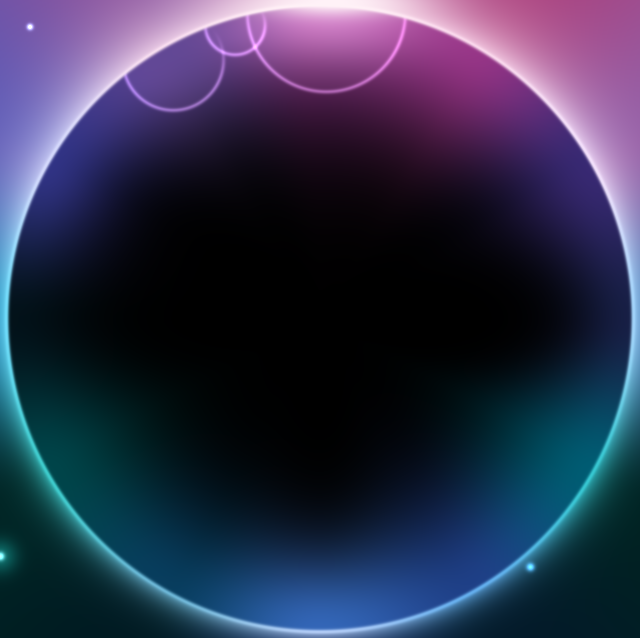
Reproduce this background procedurally as a Shadertoy shader.

```glsl
// Dark planet with a glowing rim, coloured haze around it, faint lens rings and sparse stars.

const vec2  PLANET_CENTER = vec2(0.0, 0.001);
const float PLANET_RADIUS = 0.491;
const float RIM_WIDTH     = 0.0035;
const vec2  FLARE_CENTER  = vec2(0.02, 0.497);
const vec3  FLARE_COLOR   = vec3(1.0, 0.95, 0.97);
const vec2  SHEEN_CENTER  = vec2(0.01, 0.48);
const vec3  SHEEN_COLOR   = vec3(0.30, 0.30, 0.27);
const vec3  RING_COLOR    = vec3(0.75, 0.55, 0.80);
const vec3  STAR_COLOR    = vec3(0.70, 0.88, 0.95);
const vec2  GLOW_STAR     = vec2(-0.501, -0.372);
const vec2  RIM_STAR      = vec2(0.330, -0.389);
const float STAR_CELLS    = 6.0;
const float STAR_CHANCE   = 0.22;
const float TAU           = 6.2831853;
const int   STEPS         = 12;

// Lens rings: centre and radius
const vec3 LENS_RINGS[3] = vec3[3](
    vec3(-0.230, 0.406, 0.079), vec3(0.010, 0.480, 0.124), vec3(-0.133, 0.461, 0.047));

// Palettes run counterclockwise from the right in equal angular steps.
// Inner light: colour, reach towards the centre
const vec4 INNER[12] = vec4[12](
    vec4(0.09, 0.12, 0.27, 0.10), vec4(0.22, 0.16, 0.45, 0.15),
    vec4(0.58, 0.20, 0.52, 0.18), vec4(0.50, 0.18, 0.49, 0.19),
    vec4(0.36, 0.26, 0.56, 0.16), vec4(0.19, 0.20, 0.52, 0.12),
    vec4(0.01, 0.07, 0.10, 0.13), vec4(0.00, 0.27, 0.29, 0.17),
    vec4(0.03, 0.24, 0.37, 0.16), vec4(0.20, 0.40, 0.72, 0.13),
    vec4(0.12, 0.25, 0.53, 0.17), vec4(0.00, 0.36, 0.45, 0.18));

// Outer haze: colour, strength of the rim line
const vec4 OUTER[12] = vec4[12](
    vec4(0.22, 0.42, 0.65, 0.9), vec4(0.58, 0.36, 0.64, 0.9),
    vec4(0.66, 0.24, 0.48, 0.8), vec4(0.80, 0.50, 0.70, 1.0),
    vec4(0.52, 0.30, 0.60, 0.8), vec4(0.36, 0.34, 0.70, 0.9),
    vec4(0.10, 0.48, 0.66, 0.9), vec4(0.00, 0.14, 0.14, 0.9),
    vec4(0.00, 0.10, 0.13, 0.8), vec4(0.04, 0.14, 0.34, 0.9),
    vec4(0.01, 0.10, 0.16, 0.9), vec4(0.00, 0.13, 0.13, 0.9));

// Rim halo: colour, spread away from the planet
const vec4 HALO[12] = vec4[12](
    vec4(0.65, 0.85, 1.00, 0.025), vec4(0.97, 0.90, 1.00, 0.035),
    vec4(1.00, 0.88, 0.95, 0.050), vec4(1.00, 0.94, 0.96, 0.070),
    vec4(1.00, 0.90, 0.96, 0.060), vec4(0.85, 0.87, 1.00, 0.045),
    vec4(0.45, 0.88, 1.00, 0.022), vec4(0.25, 0.82, 0.82, 0.022),
    vec4(0.45, 0.75, 0.88, 0.020), vec4(0.72, 0.82, 0.98, 0.018),
    vec4(0.40, 0.70, 0.95, 0.020), vec4(0.22, 0.80, 0.84, 0.025));

// Smooth cyclic lookup; turn is an angle in full turns
vec4 aroundRim(vec4 palette[12], float turn) {
    float t = fract(turn) * float(STEPS);
    int i = int(t) % STEPS;
    return mix(palette[i], palette[(i + 1) % STEPS], smoothstep(0.0, 1.0, fract(t)));
}

vec3 hash3(vec2 cell) {
    vec3 q = fract(cell.xyx * vec3(0.1031, 0.1030, 0.0973));
    q += dot(q, q.yxz + 33.33);
    return fract((q.xxy + q.yzz) * q.zyx);
}

float gaussian(float x, float width) {
    return exp(-x * x / (width * width));
}

// One jittered star in some of the grid cells
float starField(vec2 p) {
    vec2 cell = floor(p * STAR_CELLS);
    vec3 h = hash3(cell + 17.0);
    vec2 offset = fract(p * STAR_CELLS) - mix(vec2(0.2), vec2(0.8), h.xy);
    return step(h.z, STAR_CHANCE) * gaussian(length(offset) / STAR_CELLS, 0.0045);
}

float lensRings(vec2 p, float pixel) {
    float light = 0.0;
    for (int i = 0; i < 3; i++) {
        vec3 ring = LENS_RINGS[i];
        vec2 q = p - ring.xy;
        float edge = length(q) - ring.z;
        float fade = smoothstep(0.7, -0.6, q.y / ring.z);
        light += fade * 0.45 * gaussian(edge, 0.0025 + 0.5 * pixel);
        light += fade * 0.06 * smoothstep(pixel, -pixel, edge);
    }
    return light;
}

void mainImage(out vec4 fragColor, in vec2 fragCoord) {
    float pixel = 1.0 / iResolution.y;
    vec2 p = (fragCoord - 0.5 * iResolution.xy) * pixel;
    vec2 q = p - PLANET_CENTER;
    float dist = length(q) - PLANET_RADIUS;
    float turn = atan(q.y, q.x) / TAU;
    vec4 inner = aroundRim(INNER, turn);
    vec4 outer = aroundRim(OUTER, turn);
    vec4 halo = aroundRim(HALO, turn);

    // Planet: rim light fading to black, pale sheen and lens rings
    vec3 planet = inner.rgb * gaussian(dist, inner.a);
    planet += SHEEN_COLOR * gaussian(length((p - SHEEN_CENTER) * vec2(0.5, 1.0)), 0.075);
    planet += RING_COLOR * lensRings(p, pixel);

    // Sky: haze, halo and stars
    vec3 sky = mix(outer.rgb, halo.rgb, 0.85 * exp(-max(dist, 0.0) / halo.a));
    float glow = length(p - GLOW_STAR);
    sky += STAR_COLOR * (starField(p) + gaussian(glow, 0.006));
    sky += vec3(0.05, 0.30, 0.28) * gaussian(glow, 0.025);
    sky += vec3(0.35, 0.70, 0.95) * gaussian(length(p - RIM_STAR), 0.006);

    // Join both, then lay on the rim line and the top flare
    vec3 color = mix(planet, sky, smoothstep(-pixel, pixel, dist));
    color = mix(color, halo.rgb, outer.a * gaussian(dist, RIM_WIDTH));
    vec2 flare = (p - FLARE_CENTER) / vec2(0.11, 0.022);
    color = mix(color, FLARE_COLOR, exp(-dot(flare, flare)));
    fragColor = vec4(clamp(color, 0.0, 1.0), 1.0);
}
```
